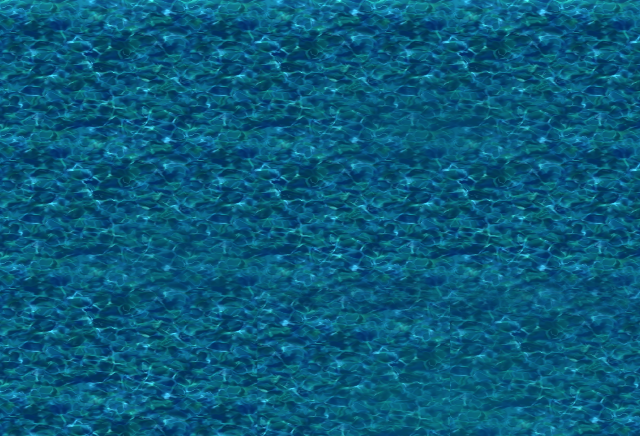
Write a WebGL 2 fragment shader that draws this pattern.

```glsl
#version 300 es
precision highp float;
uniform vec2 u_resolution;
out vec4 fragColor;

vec2 hash2(vec2 p) {
    vec3 a = fract(vec3(p.xyx) * vec3(0.1031, 0.1030, 0.0973));
    a += dot(a, a.yzx + 33.33);
    return fract((a.xx + a.yz) * a.zy);
}

// Value noise that wraps after `period` cells
float noise(vec2 p, vec2 period, float seed) {
    vec2 i = floor(p), f = fract(p);
    f = f * f * (3.0 - 2.0 * f);
    float a = hash2(mod(i, period) + seed).x;
    float b = hash2(mod(i + vec2(1, 0), period) + seed).x;
    float c = hash2(mod(i + vec2(0, 1), period) + seed).x;
    float d = hash2(mod(i + vec2(1, 1), period) + seed).x;
    return mix(mix(a, b, f.x), mix(c, d, f.x), f.y);
}

float tileNoise(vec2 q, vec2 period, float seed) {
    return noise(q * period, period, seed);
}

float fbm(vec2 q, vec2 period, float seed) {
    float sum = 0.0, amp = 0.5;
    for (int i = 0; i < 3; i++) {
        sum += amp * tileNoise(q, period, seed + float(i) * 17.0);
        period *= 2.0;
        amp *= 0.65;
    }
    return sum / 1.036;
}

// Gap between nearest and second nearest cell point: zero along the web
float cellGap(vec2 q, vec2 period, float seed) {
    vec2 p = q * period, i = floor(p), f = fract(p);
    float near = 9.0, next = 9.0;
    for (int y = -1; y <= 1; y++)
    for (int x = -1; x <= 1; x++) {
        vec2 o = vec2(x, y);
        float d = length(o + hash2(mod(i + o, period) + seed) - f);
        next = min(next, max(near, d));
        near = min(near, d);
    }
    return next - near;
}

// Soft spot inside the wrapped tile
float spot(vec2 q, vec2 centre, vec2 size) {
    vec2 d = (fract(q - centre + 0.5) - 0.5) / size;
    return exp(-dot(d, d));
}

vec3 water(vec2 q) {
    vec2 warp = vec2(fbm(q, vec2(11, 13), 3.0), fbm(q, vec2(11, 13), 91.0)) - 0.5;
    vec2 w = q + warp * vec2(0.045, 0.055);

    // Deep hollows and brighter swells
    float swell = fbm(w, vec2(13, 19), 140.0);
    swell += 0.55 * (tileNoise(w, vec2(31, 47), 210.0) - 0.5);
    swell -= 0.20 * spot(w, vec2(0.79, 0.67), vec2(0.08, 0.055));
    swell -= 0.16 * spot(w, vec2(0.44, 0.04), vec2(0.06, 0.04));
    swell += 0.08 * spot(w, vec2(0.03, 0.39), vec2(0.06, 0.07));
    vec3 col = mix(vec3(0.005, 0.205, 0.355), vec3(0.03, 0.365, 0.485),
                   smoothstep(0.15, 0.80, swell));

    // Blue and green drift
    float hue = fbm(w, vec2(17, 23), 320.0) - 0.5;
    col += hue * vec3(0.0, -0.07, 0.17);

    // Light web in two sizes, broken up by noise
    float breakup = smoothstep(0.32, 0.68, fbm(q, vec2(14, 19), 400.0));
    float broad = 1.0 - smoothstep(0.02, 0.24, cellGap(w, vec2(10, 12), 500.0));
    float fine = 1.0 - smoothstep(0.02, 0.36, cellGap(w + warp * 0.02, vec2(18, 25), 600.0));
    float web = broad * (0.25 + 0.85 * breakup) + fine * 0.6 * smoothstep(0.35, 0.65, swell);
    vec3 glow = mix(vec3(0.05, 0.21, 0.15), vec3(0.06, 0.19, 0.20),
                    smoothstep(-0.14, 0.10, hue));
    col += glow * web * 0.76;

    // Pale glints and green patches
    float glint = smoothstep(0.58, 0.82, tileNoise(w, vec2(27, 40), 700.0));
    col += vec3(0.12, 0.19, 0.18) * glint * (broad + fine) * breakup * 0.8;
    float green = spot(w, vec2(0.29, 0.95), vec2(0.06, 0.04))
                + 0.6 * spot(w, vec2(0.04, 0.40), vec2(0.04, 0.05));
    return col + vec3(0.03, 0.09, 0.05) * green * (0.3 + broad);
}

float haze(vec2 uv, vec2 centre, vec2 size) {
    vec2 d = (uv - centre) / size;
    return exp(-dot(d, d));
}

void main() {
    vec2 uv = gl_FragCoord.xy / u_resolution;
    vec2 q = vec2(uv.x, uv.y - 1.0) * 3.41;
    vec3 col = water(q);

    // Lower panels break step with the regular repeat
    float px = 1.0 / u_resolution.x;
    float panel = smoothstep(0.402 - px, 0.402 + px, uv.x);
    float second = step(0.703, uv.x);
    float lower = panel * (1.0 - smoothstep(0.24, 0.40, uv.y));
    vec2 shift = mix(vec2(0.37, 0.43), vec2(0.72, 0.19), second);
    if (lower > 0.0) col = mix(col, water(q + shift), lower);

    // Hazy areas with lower contrast
    float veil = 0.42 * haze(uv, vec2(0.68, 0.71), vec2(0.19, 0.09))
               + 0.38 * haze(uv, vec2(0.27, 0.40), vec2(0.16, 0.09))
               + 0.22 * haze(uv, vec2(0.82, 0.24), vec2(0.18, 0.14));
    col = mix(col, vec3(0.02, 0.34, 0.46), min(veil, 0.6));

    // Teal shallows below and a lighter upper rim
    float shallow = haze(uv, vec2(0.64, 0.07), vec2(0.15, 0.12))
                  + 0.45 * haze(uv, vec2(0.84, 0.06), vec2(0.16, 0.13));
    col = mix(col, vec3(0.03, 0.45, 0.53), 0.34 * min(shallow, 1.0));
    col += vec3(0.03, 0.10, 0.10) * smoothstep(0.96, 1.0, uv.y);
    fragColor = vec4(clamp(col, 0.0, 1.0), 1.0);
}
```
